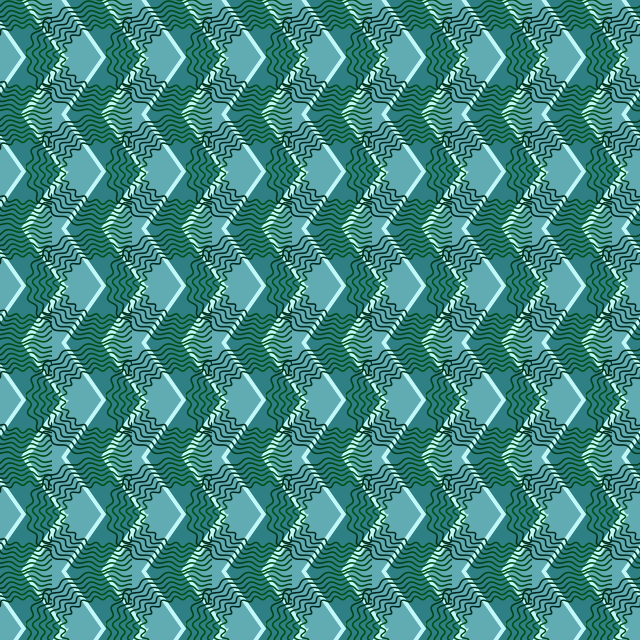
Give the GLSL for this pattern, as a three.js fragment shader.

```glsl
// Teal chevron bands with pale edges, overlaid by nested wavy arcs.
// Each repeat is one cell: the bands come from a folded horizontal offset,
// the arcs from level lines of a rippled elliptical distance.
#define REPEATS vec2(8.0, 5.6)
#define TIP 0.326
#define ARC_COUNT 6.0
#define ARC_INNER 0.50
#define ARC_STEP 0.086
#define RIPPLES 20.0
#define RIPPLE_HEIGHT 0.034
#define ARC_OVERRUN 0.33
#define HALF_LINE 0.00122
#define SOFT 0.0010

varying vec2 vUv;

const vec3 LIGHT = vec3(0.38, 0.67, 0.70);
const vec3 DARK = vec3(0.18, 0.50, 0.52);
const vec3 PALE = vec3(0.76, 0.97, 0.97);
const vec3 INK = vec3(0.00, 0.15, 0.11);
const vec3 GREEN = vec3(0.00, 0.32, 0.08);

// Smooth coverage of a band lo..hi in a coordinate that wraps at 1.
float band(float s, float lo, float hi) {
  float d = abs(fract(s - 0.5 * (lo + hi) + 0.5) - 0.5);
  float soft = SOFT * REPEATS.x;
  return 1.0 - smoothstep(-soft, soft, d - 0.5 * (hi - lo));
}

float arcAngle(vec2 p) {
  return atan(2.0 * p.y, -p.x);
}

// Rippled distance counted in arcs; p is in cell units from the arc centre.
float arcField(vec2 p) {
  float r = length(vec2(p.x, 2.0 * p.y));
  r += RIPPLE_HEIGHT * sin(RIPPLES * arcAngle(p));
  return (r - ARC_INNER) / ARC_STEP;
}

// Coverage of the arcs, with the line width held even by the gradient.
float arcLines(vec2 p) {
  float f = arcField(p);
  if (f < 0.0 || f >= ARC_COUNT || p.x > ARC_OVERRUN) return 0.0;
  float e = 0.002;
  vec2 slope = vec2(arcField(p + vec2(e, 0.0)), arcField(p + vec2(0.0, e))) - f;
  float d = abs(fract(f) - 0.5) / max(length(slope / e * REPEATS), 0.001);
  return 1.0 - smoothstep(HALF_LINE - SOFT, HALF_LINE + SOFT, d);
}

void main() {
  vec2 grid = vec2(vUv.x, 1.0 - vUv.y) * REPEATS;
  float fold = fract(grid.y) - 0.5;

  // Chevron bands
  float s = grid.x + abs(fold);
  vec3 color = mix(LIGHT, DARK, band(s, TIP, 0.80));

  // Pale edges, heavier on the lower half of the inner one
  float lower = smoothstep(-0.008, 0.008, fold);
  float heavy = mix(band(s, 0.768, 0.828), band(s, 0.758, 0.861), lower);
  color = mix(color, PALE, max(band(s, TIP - 0.06, TIP), heavy));

  // Wavy arcs, including those reaching in from adjoining cells
  vec2 cell = vec2(fract(grid.x - TIP), fold);
  for (int row = -1; row <= 1; row++) {
    for (int col = 0; col <= 1; col++) {
      vec2 p = cell - vec2(float(col), float(row));
      float tint = 0.5 + 0.5 * cos(4.0 * arcAngle(p));
      color = mix(color, mix(INK, GREEN, tint), arcLines(p));
    }
  }

  gl_FragColor = vec4(color, 1.0);
}
```
